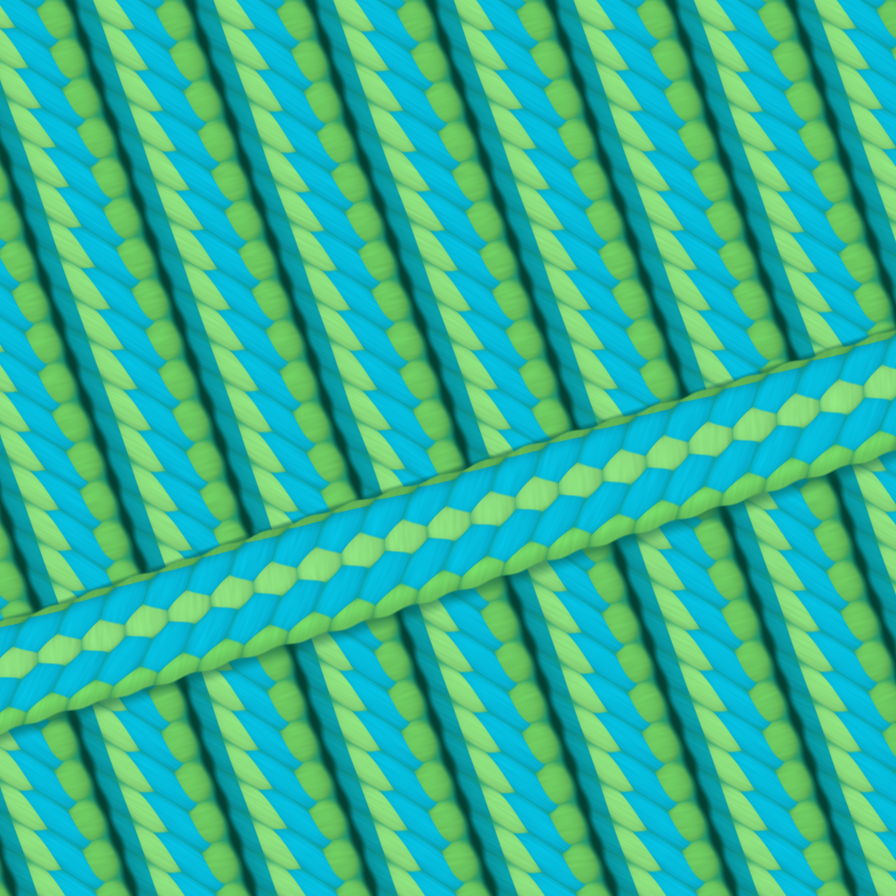
A WebGL 2 fragment shader for this texture:

```glsl
#version 300 es
precision highp float;

#define ROPE_PITCH 0.1341
#define ROPE_START 0.078
#define ROPE_SLOPE 0.34
#define ROPE_STITCH 0.0447
#define BAND_STITCH 0.051
#define BAND_HALF 0.0645
#define BAND_DIR vec2(0.952, 0.306)
#define BAND_BASE vec2(0.0, 0.2435)
#define STRAND_LENGTH 0.59
#define SEAM_SOFTNESS 0.13
#define FIBRE_AMOUNT 0.07

uniform vec2 u_resolution;
out vec4 fragColor;

const vec3 BLUE = vec3(0.02, 0.72, 0.84);
const vec3 TEAL = vec3(0.03, 0.62, 0.66);
const vec3 LIME = vec3(0.53, 0.85, 0.48);
const vec3 LEAF = vec3(0.41, 0.77, 0.37);
const vec3 SEAM = vec3(0.08, 0.60, 0.47);
const vec3 GAP = vec3(0.01, 0.32, 0.25);

vec2 hashGradient(vec2 cell) {
  vec2 k = vec2(dot(cell, vec2(127.1, 311.7)), dot(cell, vec2(269.5, 183.3)));
  return 2.0 * fract(sin(k) * 43758.5) - 1.0;
}

float gradientNoise(vec2 p) {
  vec2 i = floor(p), f = fract(p);
  vec2 w = f * f * (3.0 - 2.0 * f);
  vec2 e = vec2(0.0, 1.0);
  float a = dot(hashGradient(i), f);
  float b = dot(hashGradient(i + e.yx), f - e.yx);
  float c = dot(hashGradient(i + e.xy), f - e.xy);
  float d = dot(hashGradient(i + e.yy), f - e.yy);
  return mix(mix(a, b, w.x), mix(c, d, w.x), w.y);
}

// p: x in stitches along the rope, y from -1 to 1 across it.
// shape: centre, phase, half width, slant. surface: colour and height.
void weave(inout vec4 surface, vec2 p, vec4 shape, vec3 dye) {
  float across = p.y - shape.x;
  float along = p.x - shape.y - shape.w * across + 0.5;
  float stitch = floor(along);
  float f = along - stitch - 0.5;
  vec2 q = pow(abs(vec2(f / STRAND_LENGTH, across / shape.z)), vec2(2.2));
  float height = 1.0 - q.x - q.y;

  // Fibres follow the slant of the strand
  float fibre = gradientNoise(vec2(f * 11.0 + stitch * 17.0, p.y * 2.5 + shape.x * 31.0));
  float sheen = 0.94 + 0.09 * smoothstep(0.2, 0.95, height) - 0.08 * f;
  vec3 lit = dye * (sheen + FIBRE_AMOUNT * fibre);
  vec3 colour = mix(mix(SEAM, dye, 0.2), lit, smoothstep(-0.05, 0.6, height));

  float cover = smoothstep(-SEAM_SOFTNESS, SEAM_SOFTNESS, height - surface.a);
  surface = vec4(mix(surface.rgb, colour, cover), max(surface.a, height));
}

vec3 woundRopes(vec2 uv) {
  float down = 1.0 - uv.y;
  float lane = (uv.x - ROPE_SLOPE * down - ROPE_START) / ROPE_PITCH;
  float rope = floor(lane);
  float v = 2.0 * fract(lane) - 1.0;
  float drift = 0.12 * gradientNoise(vec2(rope * 0.73, down * 3.0));
  vec2 p = vec2(down / ROPE_STITCH + drift, v);

  vec4 surface = vec4(mix(TEAL, SEAM, 0.5), -0.2);
  weave(surface, p, vec4(-0.84, 0.75, 0.36, 1.0), TEAL);
  weave(surface, p, vec4(-0.38, 0.20, 0.37, 1.0), LIME);
  weave(surface, p, vec4(0.12, 0.45, 0.54, 1.2), BLUE);
  weave(surface, p, vec4(0.62, 0.52, 0.34, -0.4), LEAF);

  // Rounded sides and the narrow gap between neighbours
  float edge = abs(v) + 0.025 * cos(6.2832 * p.x);
  vec3 colour = surface.rgb * mix(1.0, 0.9, smoothstep(0.6, 1.0, abs(v)));
  return mix(colour, GAP * 0.8, smoothstep(0.86, 1.0, edge));
}

vec3 crossingRope(vec2 p) {
  vec4 surface = vec4(SEAM, -0.4);
  weave(surface, p, vec4(1.0, 0.55, 0.17, 0.8), LEAF);
  weave(surface, p, vec4(0.62, 0.10, 0.47, 0.9), BLUE);
  weave(surface, p, vec4(0.17, 0.42, 0.36, 0.3), LIME);
  weave(surface, p, vec4(-0.36, 0.70, 0.50, 1.1), BLUE);
  weave(surface, p, vec4(-0.86, 0.75, 0.32, 0.8), LEAF * 1.08);
  return surface.rgb * mix(1.0, 0.88, smoothstep(0.7, 1.0, abs(p.y)));
}

void main() {
  vec2 uv = gl_FragCoord.xy / u_resolution;
  vec2 warp = vec2(gradientNoise(uv * 9.0), gradientNoise(uv * 9.0 + 40.0));
  vec2 bent = uv + 0.003 * warp;

  // Frame of the diagonal rope
  vec2 rel = bent - BAND_BASE;
  float along = dot(rel, BAND_DIR);
  float across = dot(rel, vec2(-BAND_DIR.y, BAND_DIR.x));
  float halfWidth = BAND_HALF * mix(0.91, 1.0, smoothstep(0.0, 0.4, uv.x));
  vec2 band = vec2(along / BAND_STITCH, across / halfWidth);

  // Contact shadow, deeper on the lower side
  vec3 colour = woundRopes(bent);
  float reach = across < 0.0 ? 0.28 : 0.10;
  float shadow = 1.0 - smoothstep(0.0, reach, abs(band.y) - 1.0);
  colour = mix(colour, GAP, 0.5 * shadow);

  float rim = abs(band.y) + 0.025 * cos(6.2832 * band.x);
  float aa = 1.5 / (u_resolution.y * halfWidth);
  colour = mix(crossingRope(band), colour, smoothstep(1.0 - aa, 1.0 + aa, rim));
  fragColor = vec4(clamp(colour, 0.0, 1.0), 1.0);
}
```
